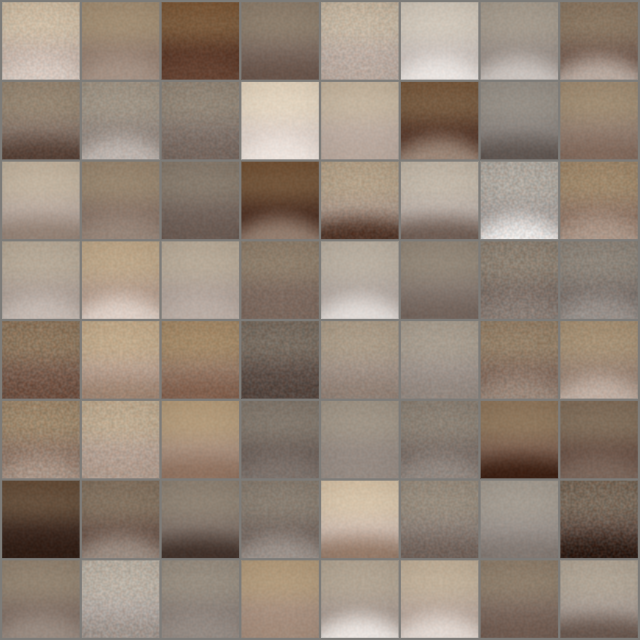
A WebGL 2 fragment shader for this pattern:

```glsl
#version 300 es
precision highp float;
// An 8 by 8 sheet of softly shaded square swatches in browns, taupes and creams.
// Each swatch hashes its cell number into a tone, a warmth and a glowing or
// shadowed foot; gradient noise adds fine grain, and thin grey rules divide them.

uniform vec2 u_resolution;
out vec4 fragColor;

const float TILES = 8.0;
const float SHEET_SCALE = 0.9968;     // leaves the outer rules inside the canvas
const float RULE_HALF_WIDTH = 0.0145; // in tile widths
const vec3 RULE_GREY = vec3(0.49, 0.485, 0.475);

// Integer hash: two values in 0..1 for a cell and a seed
vec2 hash2(vec2 cell, uint seed) {
    uvec2 q = uvec2(ivec2(cell)) * uvec2(1597u, 3571u) + seed * 7919u;
    uint n = (q.x ^ (q.y << 8)) * 747796405u + 2891336u;
    n = ((n >> ((n >> 28) + 4u)) ^ n) * 277803737u;
    n = (n >> 22) ^ n;
    return vec2(n & 65535u, n >> 16) / 65535.0;
}

// Dot product of a lattice point's random gradient with the offset from it
float slope(vec2 corner, vec2 p, uint seed) {
    float angle = 6.28319 * hash2(corner, seed).x;
    return dot(vec2(cos(angle), sin(angle)), p - corner);
}

float gradientNoise(vec2 p, uint seed) {
    vec2 i = floor(p), f = p - i;
    vec2 u = f * f * f * (f * (f * 6.0 - 15.0) + 10.0);
    float low = mix(slope(i, p, seed), slope(i + vec2(1, 0), p, seed), u.x);
    float high = mix(slope(i + vec2(0, 1), p, seed), slope(i + vec2(1, 1), p, seed), u.x);
    return mix(low, high, u.y);
}

// Blend through five colours, dark to light
vec3 ramp(vec3 tones[5], float t) {
    float s = clamp(t, 0.0, 1.0) * 4.0;
    int k = min(int(s), 3);
    return mix(tones[k], tones[k + 1], s - float(k));
}

// Yellowish browns for the upper part of a swatch
vec3 earthTone(float t) {
    return ramp(vec3[5](vec3(0.37, 0.25, 0.15), vec3(0.49, 0.41, 0.33),
                        vec3(0.62, 0.55, 0.46), vec3(0.74, 0.68, 0.60),
                        vec3(0.91, 0.87, 0.81)), t);
}

// Pinkish browns for the lower part
vec3 mauveTone(float t) {
    return ramp(vec3[5](vec3(0.20, 0.11, 0.07), vec3(0.42, 0.32, 0.27),
                        vec3(0.59, 0.52, 0.47), vec3(0.73, 0.67, 0.63),
                        vec3(0.92, 0.89, 0.87)), t);
}

vec3 saturate(vec3 color, float amount) {
    float luma = dot(color, vec3(0.30, 0.59, 0.11));
    return mix(vec3(luma), color, amount);
}

// Shade one swatch: body, mauve middle, then a curved pool at the foot
vec3 swatch(vec2 cell, vec2 f) {
    vec2 a = hash2(cell, 1u), b = hash2(cell, 2u), c = hash2(cell, 3u);
    float tone = 0.51 + 0.45 * (a.x + a.y - 1.0);
    float shift = 0.60 * (b.x + b.y - 1.0);
    float side = (2.0 * f.x - 1.0) * (2.0 * f.x - 1.0);

    vec3 color = earthTone(tone - 0.05 * smoothstep(0.7, 1.0, f.y));
    color = mix(color, mauveTone(tone - 0.03), smoothstep(0.72, 0.28, f.y));

    float bend = mix(0.05, 0.16, smoothstep(-0.1, 0.1, shift));
    float pool = smoothstep(0.48, 0.06, f.y + bend * side);
    color = mix(color, mauveTone(tone + shift), pool);

    color = saturate(color, mix(0.35, 1.45, c.x));
    return color * (1.0 - 0.04 * side);
}

// Fine speckle, mostly grey with a little colour
vec3 grain(vec2 p, float strength) {
    float grey = gradientNoise(p * 230.0, 11u) + 0.6 * gradientNoise(p * 117.0, 12u);
    float tint = gradientNoise(p * 193.0, 13u);
    return strength * (vec3(grey) + 0.5 * tint * vec3(1.0, -0.3, -0.8));
}

// Coverage of the rules, smoothed over one pixel
float ruleMask(vec2 f, vec2 pixel) {
    vec2 edge = min(f, 1.0 - f);
    vec2 cover = 1.0 - smoothstep(-0.7 * pixel, 0.7 * pixel, edge - RULE_HALF_WIDTH);
    return max(cover.x, cover.y);
}

void main() {
    vec2 p = gl_FragCoord.xy / u_resolution;
    vec2 grid = ((p - 0.5) / SHEET_SCALE + 0.5) * TILES;
    vec2 cell = floor(grid), f = fract(grid);

    float strength = mix(0.025, 0.075, pow(hash2(cell, 4u).x, 2.0));
    vec3 color = swatch(cell, f) + grain(p, strength);
    color = mix(color, RULE_GREY, ruleMask(f, TILES / u_resolution));
    fragColor = vec4(clamp(color, 0.0, 1.0), 1.0);
}
```
